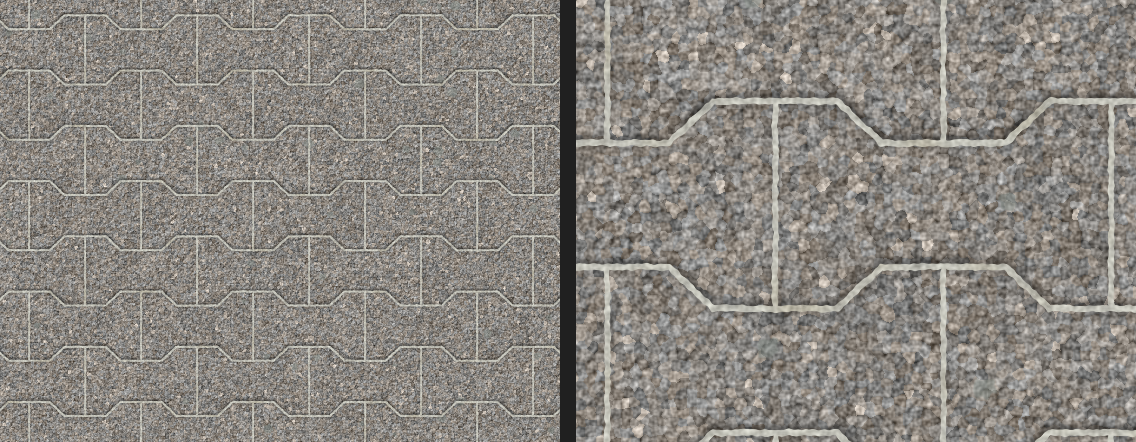
Left, the full canvas; right, a detail of the centre.
Give the GLSL for this texture, as a Shadertoy shader.

```glsl
const float COLUMNS = 5.0;
const float ROWS = 8.0;
const float ROW_PITCH = 0.493;      // row height, in block lengths
const float ROW_SHIFT = 0.597;      // height of the lowest joint, in rows
const float COLUMN_SHIFT = 0.26;
const float JOG_HEIGHT = 0.062;     // half the rise of the stepped joint
const float JOG_RUN = 0.066;        // half the width of its slope
const float JOINT_WIDTH = 0.0095;   // half widths
const float UPRIGHT_WIDTH = 0.0085;
const float JOINT_WOBBLE = 0.003;
const float SHADOW_WIDTH = 0.017;
const float SHADOW_DEPTH = 0.40;
const float GRAIN_SCALE = 36.0;
const float GRAIN_CONTRAST = 0.19;
const float PEBBLE_SCALE = 7.0;
const vec3 STONE = vec3(0.560, 0.542, 0.520);
const vec3 WARM_TINT = vec3(0.022, 0.0, -0.022);
const vec3 PEBBLE = vec3(0.53, 0.55, 0.53);
const vec3 SAND = vec3(0.80, 0.80, 0.76);
const vec3 SAND_STAIN = vec3(0.72, 0.69, 0.60);

vec2 hash2(vec2 p) {
    vec3 q = fract(p.xyx * vec3(0.1031, 0.1030, 0.0973));
    q += dot(q, q.yzx + 33.33);
    return fract((q.xx + q.yz) * q.zy);
}

float cornerSlope(vec2 cell, vec2 corner, vec2 f) {
    float angle = 6.28318 * hash2(cell + corner).x;
    return dot(vec2(cos(angle), sin(angle)), f - corner);
}

float gradientNoise(vec2 p) {
    vec2 cell = floor(p), f = fract(p);
    vec2 u = f * f * f * (f * (f * 6.0 - 15.0) + 10.0);
    float low = mix(cornerSlope(cell, vec2(0, 0), f), cornerSlope(cell, vec2(1, 0), f), u.x);
    float high = mix(cornerSlope(cell, vec2(0, 1), f), cornerSlope(cell, vec2(1, 1), f), u.x);
    return mix(low, high, u.y);
}

// x: distance to the nearest grain centre, yz: its random values
vec3 nearestGrain(vec2 p) {
    vec2 cell = floor(p);
    vec3 nearest = vec3(9.0, 0.0, 0.0);
    for (int j = -1; j <= 1; j++)
    for (int i = -1; i <= 1; i++) {
        vec2 c = cell + vec2(i, j);
        float d = length(c + 0.15 + 0.7 * hash2(c) - p);
        if (d < nearest.x) nearest = vec3(d, hash2(c + 71.0));
    }
    return nearest;
}

float segmentDistance(vec2 p, vec2 a, vec2 b) {
    vec2 pa = p - a, ba = b - a;
    return length(pa - ba * clamp(dot(pa, ba) / dot(ba, ba), 0.0, 1.0));
}

// x: signed distance to the stepped joint, y: distance to the upright joint, zw: block
vec4 paving(vec2 p) {
    float line = floor(p.y / ROW_PITCH - ROW_SHIFT + 0.5);
    float x = p.x - COLUMN_SHIFT - 0.5 * mod(line, 2.0);
    vec2 q = vec2(abs(fract(x + 0.5) - 0.5), p.y - (line + ROW_SHIFT) * ROW_PITCH);
    vec2 top = vec2(0.25 - JOG_RUN, JOG_HEIGHT);
    vec2 bottom = vec2(0.25 + JOG_RUN, -JOG_HEIGHT);
    float d = segmentDistance(q, top, bottom);
    d = min(d, segmentDistance(q, vec2(-1.0, top.y), top));
    d = min(d, segmentDistance(q, bottom, vec2(1.0, bottom.y)));
    float rise = JOG_HEIGHT * clamp((0.25 - q.x) / JOG_RUN, -1.0, 1.0);
    bool above = q.y > rise;
    float row = above ? line + 1.0 : line;
    float column = floor(above ? x + 0.5 : x);
    return vec4(above ? d : -d, above ? 0.5 - q.x : q.x, column, row);
}

vec3 stoneColor(vec2 p, vec2 block) {
    vec2 warp = 0.012 * vec2(gradientNoise(p * 38.0), gradientNoise(p * 38.0 + 50.0));
    vec3 grain = nearestGrain((p + warp) * GRAIN_SCALE);
    float tone = GRAIN_CONTRAST * (grain.y - 0.5);
    tone += 0.13 * smoothstep(0.94, 0.98, grain.z);
    tone -= 0.09 * smoothstep(0.35, 0.75, grain.x);
    tone += 0.14 * gradientNoise(p * 55.0) + 0.22 * gradientNoise(p * 95.0 + 9.0);
    // Relief lit from the upper left
    vec2 toLight = vec2(-0.006, 0.008);
    tone += 0.18 * (gradientNoise(p * 42.0) - gradientNoise((p + toLight) * 42.0));
    tone += 0.02 * gradientNoise(p * 4.0) + 0.012 * (hash2(block + 20.0).x - 0.5);
    vec3 color = STONE + tone + WARM_TINT * (2.0 * grain.z - 1.0);
    // A few larger pebbles
    vec3 pebble = nearestGrain((p + 1.5 * warp) * PEBBLE_SCALE);
    float size = 0.16 + 0.18 * pebble.z;
    float cover = step(0.95, pebble.y) * (1.0 - smoothstep(size - 0.06, size, pebble.x));
    return mix(color, PEBBLE + 0.4 * tone, 0.7 * cover);
}

void mainImage(out vec4 fragColor, in vec2 fragCoord) {
    vec2 p = fragCoord / iResolution.xy * vec2(COLUMNS, ROWS * ROW_PITCH);
    float pixel = COLUMNS / iResolution.x;
    vec2 wobble = JOINT_WOBBLE * vec2(gradientNoise(p * 14.0), gradientNoise(p * 14.0 + 30.0));
    vec4 joint = paving(p + wobble);
    vec3 color = stoneColor(p, joint.zw);

    // Worn block edges, darkest above each stepped joint
    float edge = max(abs(joint.x) - JOINT_WIDTH, 0.0) / SHADOW_WIDTH;
    float shade = SHADOW_DEPTH * exp(-edge * edge) * (joint.x > 0.0 ? 1.0 : 0.4);
    float side = max(joint.y - UPRIGHT_WIDTH, 0.0) / SHADOW_WIDTH;
    shade = max(shade, 0.25 * SHADOW_DEPTH * exp(-side * side));
    color *= 1.0 - shade * (0.9 + 0.5 * gradientNoise(p * 20.0));

    // Sandy joints with stains and gaps
    float gap = min(abs(joint.x) - JOINT_WIDTH, joint.y - UPRIGHT_WIDTH);
    gap += 0.006 * gradientNoise(p * 45.0 + 5.0);
    float fill = 1.0 - smoothstep(-0.6 * pixel, 0.6 * pixel, gap);
    float stain = smoothstep(0.0, 0.5, gradientNoise(p * 5.0 + 17.0));
    vec3 sand = mix(SAND, SAND_STAIN, 0.6 * stain) + 0.16 * gradientNoise(p * 70.0);
    fill *= 0.9 + 0.35 * gradientNoise(p * 30.0 + 3.0);
    fragColor = vec4(mix(color, sand, clamp(fill, 0.0, 1.0)), 1.0);
}
```
